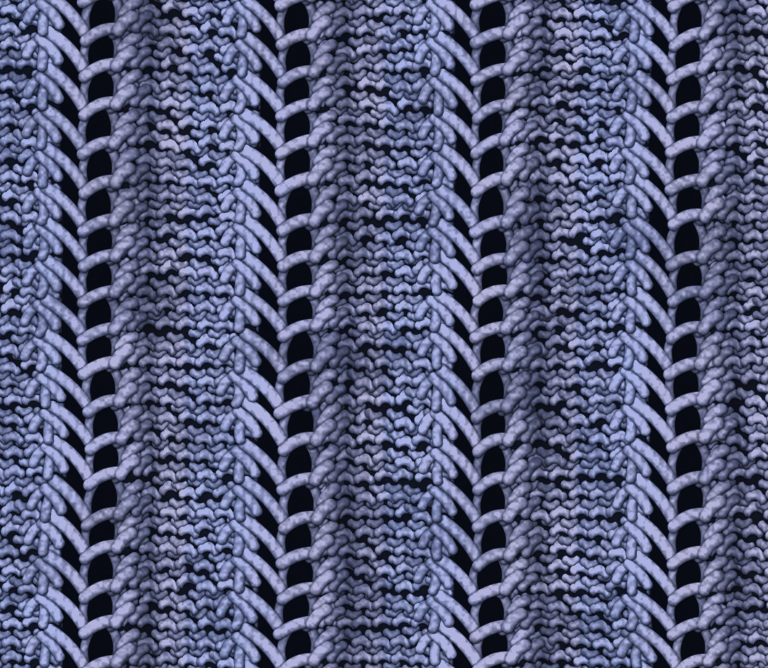
A Shadertoy shader for this texture:

```glsl
// Blue knitted lace: purl panels divided by vertical bands of paired eyelets.
#define ROWS 18.0          // eyelets down the canvas
#define PERIOD 5.27        // width of one panel plus band, in rows
#define BAND_X 2.72        // centre of the first large eyelet column
#define STITCHES 10.0      // purl columns per period
#define LIGHT vec2(-0.45, 0.9)
#define SHADOW 0.52        // contact shadow under each strand
#define WOBBLE 0.2         // drift of the fabric
#define JITTER 0.13        // irregularity of stitches
#define DARK vec3(0.02, 0.03, 0.06)
#define MID vec3(0.29, 0.32, 0.45)
#define BRIGHT vec3(0.63, 0.65, 0.82)

float hash(vec2 p) {
    vec3 h = fract(vec3(p.xyx) * 0.1031);
    h += dot(h, h.yzx + 33.33);
    return fract((h.x + h.y) * h.z);
}

vec2 hash2(vec2 p) {
    return vec2(hash(p), hash(p + 47.3));
}

float noise(vec2 p) {
    vec2 i = floor(p), f = fract(p);
    f *= f * (3.0 - 2.0 * f);
    return mix(mix(hash(i), hash(i + vec2(1, 0)), f.x),
               mix(hash(i + vec2(0, 1)), hash(i + vec2(1, 1)), f.x), f.y);
}

// Lays a bent, plied piece of yarn from a to b over the current tone.
void strand(inout float tone, vec2 p, vec2 a, vec2 b, float bend, float radius, float gain) {
    vec2 ab = b - a;
    float len = length(ab);
    vec2 dir = ab / len, side = vec2(-dir.y, dir.x);
    float t = clamp(dot(p - a, dir) / len, 0.0, 1.0);
    vec2 off = (p - a - ab * t - side * bend * 4.0 * t * (1.0 - t)) / radius;
    float d = length(off);
    float soft = ROWS / iResolution.y / radius;
    float ply = sin(21.0 * t * len + 2.6 * dot(off, side));
    float lit = 0.40 + 0.52 * (1.0 - d * d) + 0.27 * dot(off, LIGHT);
    tone *= mix(SHADOW, 1.0, smoothstep(0.8, 1.5, d));
    tone = mix(tone, lit * gain * (1.0 + 0.1 * ply),
               1.0 - smoothstep(1.0 - soft, 1.0 + soft, d));
}

// Rounded bumps of the purl panels, with sagging links between them.
void purl(inout float tone, vec2 p) {
    vec2 cell = vec2(PERIOD / STITCHES, 0.5);
    vec2 base = floor(p / cell);
    for (int j = -1; j <= 1; j++) {
        for (int i = -1; i <= 1; i++) {
            vec2 id = base + vec2(i, j);
            vec2 rnd = hash2(id + 80.0);
            vec2 q = p - (id + 0.5) * cell - (rnd - 0.5) * JITTER;
            float gain = 0.88 + 0.3 * rnd.x;
            float tilt = 0.16 * (rnd.y - 0.5);
            strand(tone, q, vec2(-0.38, 0.20), vec2(-0.13, 0.20 + tilt), -0.06, 0.125, gain * 0.84);
            strand(tone, q, vec2(-0.16, -0.08), vec2(0.16, -0.08 + tilt), 0.10, 0.14, gain);
        }
    }
}

// One band: slanted strands around staggered small and large eyelets.
void lace(inout float tone, vec2 p, float column) {
    float base = floor(p.y);
    for (int n = -2; n <= 2; n++) {
        float row = base + float(n);
        vec2 rnd = hash2(vec2(row + 5.0, column * 13.0 + 39.0));
        vec2 q = p - vec2(0.0, row + 0.5) - (rnd - 0.5) * JITTER;
        float gain = 0.98 + 0.2 * rnd.y;
        float sway = 0.12 * (rnd.x - 0.5);

        // Bowed walls of the large eyelet
        strand(tone, q, vec2(0.34, 0.52), vec2(0.32, -0.48), 0.17, 0.14, 0.78);
        strand(tone, q, vec2(-0.28, 0.40), vec2(-0.32, -0.52), -0.13, 0.12, 0.88);

        // Left edge: small braided stitches, then the strand past the small eyelet
        strand(tone, q, vec2(-1.92, -0.08), vec2(-1.62, 0.30), 0.05, 0.14, gain * 0.95);
        strand(tone, q, vec2(-1.52, -0.40), vec2(-1.46, 0.10), sway, 0.14, gain * 0.9);
        strand(tone, q, vec2(-1.58, 0.34), vec2(-1.10, -0.22), 0.05, 0.15, gain);
        strand(tone, q, vec2(-1.36, 0.52 + sway), vec2(-0.46, -0.42), 0.08, 0.165, gain * 1.08);

        // Right edge: overlapping stitches leaning up from the large eyelet
        strand(tone, q, vec2(0.92, -0.30), vec2(1.22, 0.02 + sway), 0.05, 0.14, gain * 0.82);
        strand(tone, q, vec2(0.60, 0.06), vec2(0.95, 0.40 + sway), 0.04, 0.16, gain * 0.9);
        strand(tone, q, vec2(-0.40, -0.66), vec2(0.46, -0.32), 0.09 + sway * 0.5, 0.17, gain);
        strand(tone, q, vec2(0.46, -0.38), vec2(0.82, 0.0), 0.05, 0.175, gain * 0.98);
    }
}

void mainImage(out vec4 fragColor, in vec2 fragCoord) {
    vec2 p = fragCoord / iResolution.y * ROWS;
    vec2 drift = vec2(noise(p * 0.35 + 3.0), noise(p * 0.35 + 61.0)) - 0.5;
    vec2 cloth = p + drift * WOBBLE - vec2(BAND_X, 0.0);

    // Wrap in the middle of a purl panel, clear of the lace
    float column = floor(cloth.x / PERIOD + 0.56);
    float u = cloth.x - column * PERIOD;

    float tone = 0.08;
    purl(tone, cloth);
    float opening = smoothstep(-1.1, -0.98, u) * (1.0 - smoothstep(0.46, 0.6, u));
    tone = mix(tone, 0.02, opening);
    lace(tone, vec2(u, cloth.y), column);

    // Valley beside the raised edge, fibre fuzz and uneven dye
    float valley = (u - 1.3) / 0.35, ridge = (u + 1.4) / 0.5;
    tone *= 1.0 - 0.32 * exp(-valley * valley) + 0.06 * exp(-ridge * ridge);
    tone *= 0.82 + 0.36 * noise(p * 14.0);
    tone *= 0.88 + 0.28 * noise(p * 0.7 + 19.0);
    vec3 color = mix(DARK, MID, clamp(tone * 2.0, 0.0, 1.0));
    color = mix(color, BRIGHT, clamp(tone * 2.0 - 1.0, 0.0, 1.15));
    float blueness = smoothstep(0.0, -1.6, u) - 0.5 + 0.6 * (noise(p * 1.3) - 0.5);
    color *= 1.0 + vec3(-0.05, 0.0, 0.04) * blueness;
    fragColor = vec4(color, 1.0);
}
```
